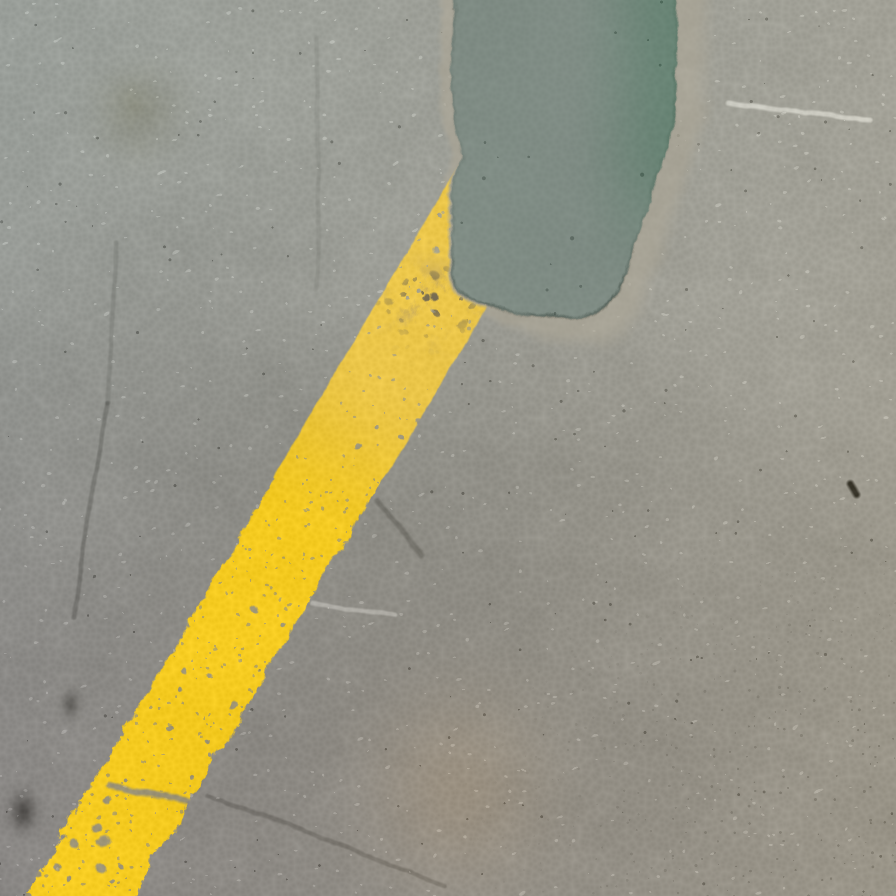
Give the GLSL for this texture, as a three.js fragment shader.

```glsl
// Weathered concrete floor with a worn diagonal yellow stripe running up
// to a smooth grey-green repair patch. Edges are distance functions roughened
// by layered sines; chips, pores and grain come from cellular noise.
varying vec2 vUv;

float hash(vec2 c) {
  return fract(sin(dot(c, vec2(127.1, 311.7))) * 43758.5);
}

// Layered, self-warping sines, roughly -1 to 1
float ripple(vec2 p) {
  float sum = 0.0, amp = 0.5;
  for (int i = 0; i < 6; i++) {
    sum += amp * sin(p.x + 2.0 * sum + 1.3 * sin(p.y * 1.2)) * cos(p.y - 0.7 * p.x);
    p = mat2(1.6, 1.2, -1.2, 1.6) * p + vec2(2.7, 5.1);
    amp *= 0.62;
  }
  return sum;
}

// Cellular noise: distance to the nearest jittered point, in cells
float cells(vec2 p) {
  float nearest = 2.0;
  for (int j = -1; j <= 1; j++)
    for (int i = -1; i <= 1; i++) {
      vec2 c = floor(p) + vec2(float(i), float(j));
      nearest = min(nearest, length(c + vec2(hash(c), hash(c + 19.3)) - p));
    }
  return nearest;
}

// Scattered round flecks; only a share of the cells holds one
float flecks(vec2 p, float share, float size) {
  float cover = 0.0;
  for (int j = -1; j <= 1; j++)
    for (int i = -1; i <= 1; i++) {
      vec2 c = floor(p) + vec2(float(i), float(j));
      float r = size * (0.35 + 0.65 * hash(c + 7.7));
      float d = length(c + vec2(hash(c), hash(c + 19.3)) - p);
      cover = max(cover, step(hash(c + 41.0), share) * smoothstep(r, r * 0.5, d));
    }
  return cover;
}

float line(vec2 p, vec2 a, vec2 b, float width) {
  vec2 ab = b - a;
  float t = clamp(dot(p - a, ab) / dot(ab, ab), 0.0, 1.0);
  return smoothstep(width, width * 0.2, length(p - a - ab * t));
}

float blob(vec2 p, vec2 centre, vec2 radius) {
  vec2 q = (p - centre) / radius;
  return exp(-dot(q, q));
}

float smoothMax(float a, float b, float k) {
  float h = max(k - abs(a - b), 0.0);
  return max(a, b) + h * h * 0.25 / k;
}

float patchDistance(vec2 p) {
  float left = 0.504 + 0.012 * exp(-pow((p.y - 0.83) / 0.025, 2.0));
  float right = 0.755 - 0.32 * max(0.87 - p.y, 0.0);
  float base = 0.645 + 2.0 * (p.x - 0.63) * (p.x - 0.63);
  float d = smoothMax(left - p.x, base - p.y, 0.02);
  return smoothMax(d, p.x - right, 0.035);
}

float stripeDistance(vec2 p) {
  return abs(p.x - 0.090 - 0.594 * p.y) * 0.86 - 0.054;
}

vec3 concrete(vec2 p, float mottle, float grain) {
  vec3 low = mix(vec3(0.535, 0.525, 0.515), vec3(0.605, 0.585, 0.535), p.x);
  vec3 high = mix(vec3(0.60, 0.62, 0.60), vec3(0.645, 0.64, 0.60), p.x);
  vec3 c = mix(low, high, smoothstep(0.0, 1.0, p.y));
  c -= 0.025 * blob(p, vec2(0.42, 0.42), vec2(0.3, 0.25));
  c += vec3(0.04, 0.015, -0.015) * blob(p, vec2(0.51, 0.12), vec2(0.09, 0.1));
  c -= vec3(0.05, 0.055, 0.08) * blob(p, vec2(0.155, 0.875), vec2(0.04)) * (0.8 + mottle);
  c += 0.022 * mottle + 0.045 * (grain - 0.45);
  // Pores and pale flecks
  c -= 0.16 * flecks(p * 45.0, 0.1, 0.11);
  c -= 0.1 * flecks(p * 95.0, 0.25, 0.22) * smoothstep(0.4, 1.0, p.x) * smoothstep(0.5, 0.1, p.y);
  c += 0.09 * flecks(p * vec2(60.0, 85.0) + mottle, 0.2, 0.2);
  // Dark stains, cracks and light scratches
  vec2 w = p + 0.005 * mottle;
  c -= 0.22 * blob(w, vec2(0.027, 0.095), vec2(0.013, 0.018));
  c -= 0.16 * blob(w, vec2(0.08, 0.215), vec2(0.009, 0.013));
  c -= 0.4 * line(p, vec2(0.949, 0.46), vec2(0.956, 0.448), 0.006);
  c -= 0.06 * line(w, vec2(0.13, 0.73), vec2(0.12, 0.55), 0.004);
  c -= 0.1 * line(w, vec2(0.12, 0.55), vec2(0.082, 0.31), 0.004);
  c -= 0.04 * line(w, vec2(0.355, 0.96), vec2(0.355, 0.68), 0.004);
  c -= 0.09 * line(w, vec2(0.23, 0.11), vec2(0.5, 0.015), 0.004);
  c -= 0.1 * line(w, vec2(0.42, 0.44), vec2(0.47, 0.38), 0.005);
  c += 0.17 * line(w, vec2(0.81, 0.882), vec2(0.97, 0.865), 0.0045);
  return c + 0.13 * line(w, vec2(0.35, 0.328), vec2(0.44, 0.313), 0.004);
}

void main() {
  vec2 p = vUv;
  float mottle = ripple(p * 9.0);
  float rough = ripple(p * 48.0 + 3.0);
  float grain = cells(p * 150.0);
  vec3 color = concrete(p, mottle, grain + 0.25 * rough);
  float repair = patchDistance(p) + 0.004 * rough;

  // Pale rim of spread filler
  float rimWidth = mix(0.016, 0.045, smoothstep(0.5, 0.68, p.x));
  float rim = smoothstep(rimWidth, rimWidth * 0.35, repair + 0.005 * mottle);
  color = mix(color, vec3(0.67, 0.65, 0.59) + 0.02 * rough, 0.7 * rim);

  // Yellow paint: crisp above the step, ragged and chipped below it
  float aged = smoothstep(0.475, 0.45, p.y);
  float decay = smoothstep(0.32, 0.02, p.y);
  float stripe = stripeDistance(p) + rough * mix(0.0015, 0.006 + 0.005 * decay, aged) + 0.003 * aged;
  float paint = smoothstep(0.0015, -0.0015, stripe);
  vec2 warped = p + 0.006 * vec2(rough, mottle);
  float chips = flecks(warped * 42.0, 0.12 + 0.28 * decay, 0.22 + 0.13 * decay);
  chips = max(chips, 0.7 * flecks(warped * 100.0, 0.1 + 0.25 * aged, 0.28));
  chips = max(chips, line(warped, vec2(0.12, 0.125), vec2(0.22, 0.102), 0.006));
  float fresh = smoothstep(0.36, 0.6, p.y + 0.5 * (p.x - 0.4));
  vec3 yellow = mix(vec3(0.955, 0.79, 0.12), vec3(0.915, 0.77, 0.28), fresh);
  yellow += 0.025 * mottle + 0.05 * (grain - 0.45);
  float worn = blob(p, vec2(0.485, 0.665), vec2(0.05, 0.035));
  yellow = mix(yellow, vec3(0.72, 0.62, 0.38), worn * smoothstep(-0.2, 0.6, rough));
  yellow = mix(yellow, vec3(0.46, 0.42, 0.32), worn * flecks(warped * 58.0, 0.55, 0.42));
  color = mix(color, yellow, paint * (1.0 - 0.85 * chips) * smoothstep(0.0, 0.006, repair));

  // Repair patch, greener toward its right side, with a dark lower lip
  float green = smoothstep(0.63, 0.76, p.x) * smoothstep(0.65, 0.85, p.y);
  vec3 filler = mix(vec3(0.50, 0.55, 0.52), vec3(0.41, 0.52, 0.46), green);
  filler += 0.012 * mottle + 0.025 * (grain - 0.45) - 0.12 * flecks(p * 38.0, 0.08, 0.12);
  color = mix(color, filler, smoothstep(0.0015, -0.0015, repair));
  float lip = smoothstep(0.004, 0.0, abs(repair + 0.001));
  color -= 0.16 * lip * mix(0.3, 1.0, smoothstep(0.75, 0.67, p.y)) * (0.7 + 0.5 * rough);

  gl_FragColor = vec4(clamp(color, 0.0, 1.0), 1.0);
}
```
